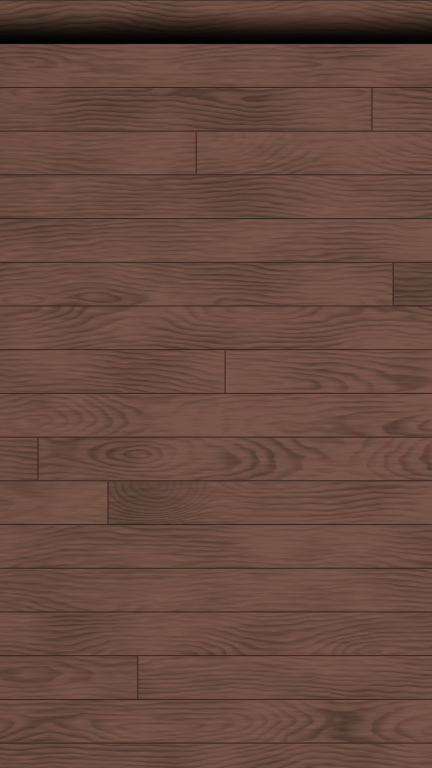
This texture is drawn by a Shadertoy shader. Its source:

```glsl
// Horizontal wooden floorboards under a shadowed top ledge.
// Each board is a slice through long growth rings: ring distance gives the
// straight and arched grain, stretched gradient noise adds fibres and stains.

#define PLANKS 17.57                    // boards over the canvas height
#define RINGS 9.0                       // growth rings per board height
#define GAP 0.011                       // half width of a gap, in boards
#define GRAIN 0.42                      // strength of the ring lines
#define FIBRE 0.24                      // strength of the fine streaks
#define KNOT vec2(0.355, 11.08)         // x in widths, y in boards from top
#define LIGHT_WOOD vec3(0.468, 0.334, 0.283)
#define DARK_WOOD vec3(0.270, 0.200, 0.158)
#define GAP_COLOR vec3(0.190, 0.135, 0.105)

// Butt joint of each row as a fraction of the width; 2 means none in view
const float JOINT[18] = float[18](
    2.0, 2.0, 0.861, 0.454, 2.0, 2.0, 0.910, 2.0, 0.521,
    2.0, 0.088, 0.250, 2.0, 2.0, 2.0, 0.319, 2.0, 2.0);

float hash(float n) {
    return fract(sin(n * 12.9898 + 4.13) * 4375.85);
}

vec2 gradient(vec2 cell) {
    float a = 6.28318 * fract(sin(dot(cell, vec2(27.17, 61.73))) * 4375.85);
    return vec2(cos(a), sin(a));
}

float gradientNoise(vec2 p) {
    vec2 i = floor(p), f = fract(p);
    vec2 u = f * f * f * (f * (f * 6.0 - 15.0) + 10.0);
    vec2 e = vec2(0.0, 1.0);
    float a = dot(gradient(i), f);
    float b = dot(gradient(i + e.yx), f - e.yx);
    float c = dot(gradient(i + e.xy), f - e.xy);
    float d = dot(gradient(i + 1.0), f - 1.0);
    return mix(mix(a, b, u.x), mix(c, d, u.x), u.y);
}

// Distance from the trunk axis, which slowly weaves in and out of the board
float ringDistance(vec2 p, float seed) {
    float axis = mix(-0.8, 1.8, hash(seed + 3.0));
    float depth = 0.25 + 1.5 * gradientNoise(vec2(p.x * 0.20, seed * 3.7));
    float sway = 0.35 * gradientNoise(vec2(p.x * 0.22, seed * 5.3 + 0.4));
    float wobble = 0.13 * gradientNoise(vec2(p.x * 0.6, p.y * 1.8 + seed * 7.0))
                 + 0.035 * gradientNoise(vec2(p.x * 2.2, p.y * 5.0 + seed));
    return length(vec2(p.y - axis + sway, depth)) + wobble;
}

// Soft late-wood line at the end of each ring, faded where too fine to draw
float ringLines(float r) {
    float f = fract(r * RINGS);
    float line = smoothstep(0.25, 0.80, f) * (1.0 - smoothstep(0.80, 1.0, f));
    return mix(line, 0.37, smoothstep(0.4, 1.0, fwidth(r) * RINGS));
}

// Coverage of a gap at distance d; thinner than a pixel turns fainter
float gapLine(float d, float px) {
    return clamp((GAP + 0.5 * px - d) / px, 0.0, 1.0) * min(1.0, 2.0 * GAP / px);
}

void mainImage(out vec4 fragColor, in vec2 fragCoord) {
    vec2 uv = fragCoord / iResolution.xy;
    float px = PLANKS / iResolution.y;
    float span = PLANKS * iResolution.x / iResolution.y;

    // Board coordinates: one unit is one board height
    vec2 p = vec2(uv.x * span, (1.0 - uv.y) * PLANKS);
    float row = floor(p.y), v = fract(p.y);
    float joint = JOINT[int(clamp(row, 0.0, 17.0))];
    float side = step(joint, uv.x);
    float seed = row + 41.0 * side;

    // Growth rings, bent into ovals around the knot
    float r = ringDistance(vec2(p.x, v), seed);
    vec2 k = (p - KNOT * vec2(span, 1.0)) * vec2(0.6, 1.0);
    float onBoard = side * (1.0 - step(0.5, abs(row - floor(KNOT.y))));
    float knot = exp(-1.6 * dot(k, k)) * onBoard;
    float oval = length(k) + 0.08 * gradientNoise(p * 1.5);
    r = mix(r, oval, smoothstep(0.05, 0.6, knot));
    float rings = ringLines(r);

    // Fibres, blotches and the tone of each board
    float fibre = gradientNoise(vec2(p.x * 0.9, p.y * 12.0 + seed))
                + 0.9 * gradientNoise(vec2(p.x * 2.6, p.y * 21.0));
    float patches = gradientNoise(vec2(p.x * 0.45, p.y * 0.8 + seed * 2.3));
    float stain = gradientNoise(p * 0.14 + 8.3);
    float tone = hash(seed + 9.0) - 0.5;
    float offcut = side * step(0.9, joint);
    float figure = clamp(0.65 + 1.1 * patches + 0.4 * tone, 0.25, 1.1);

    float dark = 0.12 + GRAIN * rings * figure + FIBRE * fibre
               + 0.24 * patches + 0.18 * stain + 0.10 * tone
               + 0.40 * knot + 0.30 * offcut + 0.07 * (0.5 - uv.x);
    vec3 color = mix(LIGHT_WOOD, DARK_WOOD, clamp(dark, 0.0, 1.0));

    // Gaps between rows and at the butt joints
    float edge = min(v, 1.0 - v);
    float butt = abs(uv.x - joint) * span;
    float gap = max(gapLine(edge, px), gapLine(butt, px));
    color = mix(color, GAP_COLOR, gap);

    // Ledge shadow deepening to black at the foot of the top board
    float shadow = smoothstep(0.12, 0.98, p.y);
    float ledge = 1.0 - smoothstep(1.0 - 0.5 * px, 1.0 + 0.5 * px, p.y);
    color *= 1.0 - 0.97 * shadow * ledge;

    fragColor = vec4(color, 1.0);
}
```
